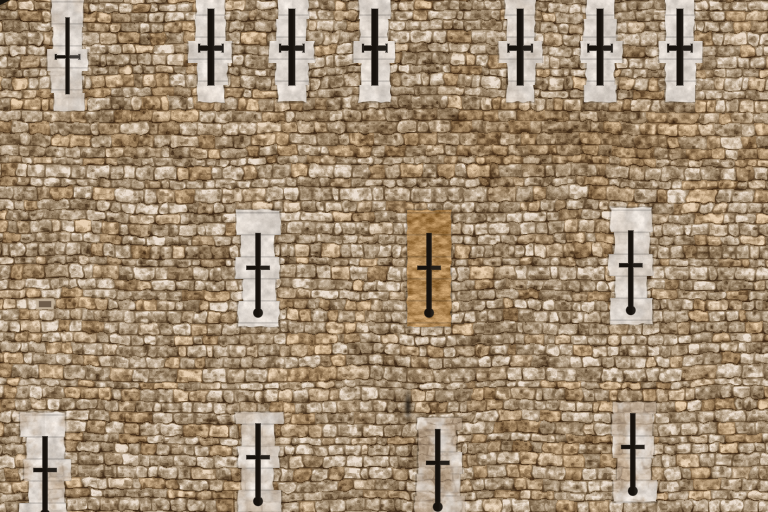
Reproduce this texture procedurally as a Shadertoy shader.

```glsl
#define COURSES 46.0
#define STONE_WIDTH 0.034
#define ROW_JITTER 0.40
#define COLUMN_JITTER 0.65
#define SOFT 0.0016
#define SLIT_HALF 0.0070
#define ARM_HALF 0.023
#define QUOIN_HEIGHT 0.043
#define OCHRE_WINDOW 8
#define OCHRE vec3(0.70, 0.54, 0.34)
#define LIMESTONE vec3(0.90, 0.87, 0.84)
#define DARK vec3(0.09, 0.07, 0.05)

// Arrow slits: cross centre x, cross centre y, weathering of the surround
const vec3 SLITS[14] = vec3[14](
    vec3(0.132, 0.889, 0.30), vec3(0.412, 0.906, 0.10), vec3(0.570, 0.906, 0.05),
    vec3(0.732, 0.906, 0.10), vec3(1.016, 0.906, 0.20), vec3(1.172, 0.906, 0.05),
    vec3(1.328, 0.906, 0.05), vec3(0.504, 0.477, 0.05), vec3(0.838, 0.477, 0.00),
    vec3(1.232, 0.482, 0.20), vec3(0.088, 0.082, 0.75), vec3(0.504, 0.107, 0.50),
    vec3(0.855, 0.096, 0.95), vec3(1.236, 0.127, 0.85));

float hash(vec2 p) {
    vec3 q = fract(p.xyx * vec3(0.1031, 0.1030, 0.0973));
    q += dot(q, q.yzx + 33.33);
    return fract((q.x + q.y) * q.z);
}

float noise(vec2 p) {
    vec2 i = floor(p), f = fract(p);
    f = f * f * (3.0 - 2.0 * f);
    return mix(mix(hash(i), hash(i + vec2(1, 0)), f.x),
               mix(hash(i + vec2(0, 1)), hash(i + vec2(1, 1)), f.x), f.y);
}

float fbm(vec2 p) {
    float sum = 0.0, amp = 0.5;
    for (int i = 0; i < 4; i++) {
        sum += amp * noise(p);
        p = p * 2.03 + 17.0;
        amp *= 0.5;
    }
    return sum / 0.9375;
}

float box(vec2 p, vec2 halfSize) {
    vec2 d = abs(p) - halfSize;
    return length(max(d, 0.0)) + min(max(d.x, d.y), 0.0);
}

float cover(float d) { return 1.0 - smoothstep(-SOFT, SOFT, d); }

float blob(vec2 p, vec2 centre, vec2 radius) {
    vec2 d = (p - centre) / radius;
    return exp(-dot(d, d));
}

// Irregular one-dimensional cell: lower edge, upper edge, index
float cellEdge(float i, float seed, float jitter) { return i + jitter * (hash(vec2(i, seed)) - 0.5); }

vec3 cell(float x, float seed, float jitter) {
    float i = floor(x);
    if (x < cellEdge(i, seed, jitter)) i -= 1.0;
    else if (x >= cellEdge(i + 1.0, seed, jitter)) i += 1.0;
    return vec3(cellEdge(i, seed, jitter), cellEdge(i + 1.0, seed, jitter), i);
}

// Warm ramp from deep joint brown to pale cream
vec3 stoneRamp(float t) {
    t = clamp(t, 0.0, 1.0);
    return mix(vec3(0.25, 0.17, 0.10), vec3(0.92, 0.87, 0.82), t) - t * (1.0 - t) * vec3(0.0, 0.08, 0.27);
}

vec3 rubbleWall(vec2 p) {
    vec2 q = p + 0.012 * (vec2(noise(p * 9.0), noise(p * 7.0 + 40.0)) - 0.5);
    q += 0.0055 * (vec2(noise(p * 80.0), noise(p * 80.0 + 9.0)) - 0.5);
    vec3 row = cell(q.y * COURSES, 7.0, ROW_JITTER);
    float width = STONE_WIDTH * mix(0.75, 1.35, hash(vec2(row.z, 3.0)));
    q.x += hash(vec2(row.z, 11.0));
    vec3 col = cell(q.x / width, row.z + 31.0, COLUMN_JITTER);
    vec2 lo = vec2(col.x * width, row.x / COURSES), hi = vec2(col.y * width, row.y / COURSES);
    vec2 halfSize = 0.5 * (hi - lo), local = q - 0.5 * (lo + hi);
    vec2 core = max(halfSize - 0.0058, 0.001);
    float face = 1.0 - smoothstep(-0.0012, 0.0022, box(local, core) - 0.0036);
    float shade = smoothstep(0.2, -0.8, local.y / halfSize.y);

    // Broad stains, pitting and grain
    float stain = blob(p, vec2(1.13, 0.73), vec2(0.30, 0.07)) + 0.5 * blob(p, vec2(0.6, 0.74), vec2(0.8, 0.05));
    float grain = fbm(p * 105.0) - 0.5, patches = fbm(p * 5.0) - 0.5;
    float pits = smoothstep(0.62, 0.85, noise(p * vec2(110.0, 150.0) + 31.0));
    vec2 id = vec2(col.z, row.z);
    float tone = 0.71 + 0.32 * (hash(id) - 0.5) + 0.95 * grain + 0.10 * patches;
    tone += 0.11 * local.y / halfSize.y - 0.12 * stain - 0.22 * pits;
    float joint = 0.43 - 0.26 * shade + 0.35 * (noise(p * 45.0) - 0.5) + 0.5 * grain + 0.15 * patches;
    vec3 c = stoneRamp(mix(joint, tone, face));
    float rust = smoothstep(0.55, 1.0, hash(id + 57.0) + 0.3 * stain + 0.4 * patches);
    return mix(c, c * vec3(0.98, 0.88, 0.72), 0.6 * rust + 0.2 * stain * (1.0 - rust));
}

void arrowSlit(inout vec3 c, vec2 p, int index) {
    vec3 slit = SLITS[index];
    vec2 q = p - slit.xy;
    bool upper = index < 7, lower = index > 9, ochre = index == OCHRE_WINDOW;
    // Surround top and bottom, then opening top and bottom
    vec4 span = upper ? vec4(0.13, -0.105, 0.077, -0.073)
        : lower ? vec4(index == 10 ? 0.113 : 0.088, -0.108, 0.066, -0.086) : vec4(0.113, -0.115, 0.068, -0.088);

    // Alternating dressed blocks
    float block = clamp(floor((q.y + (upper ? 0.007 : 0.0)) / QUOIN_HEIGHT + 0.5), -2.0, 2.0);
    bool wide = upper ? block == 0.0 : mod(block, 2.0) == 0.0;
    float rnd = hash(vec2(block + 20.0, float(index) * 2.0 + step(0.0, q.x)));
    float halfWidth = ochre ? 0.043 : (wide ? 0.038 : upper ? 0.025 : 0.029) + (lower ? 0.014 : 0.008) * rnd;
    float d = max(abs(q.x) - halfWidth, max(q.y - span.x, span.y - q.y));
    float grain = fbm(p * (ochre ? vec2(75.0, 150.0) : vec2(75.0))) - 0.5;
    float seam = abs(fract(q.y / QUOIN_HEIGHT) - 0.5) * QUOIN_HEIGHT;
    vec3 dressed = (ochre ? OCHRE : LIMESTONE) + (ochre ? 0.50 : 0.26) * grain - 0.05 * rnd;
    dressed *= 1.0 - 0.16 * (1.0 - smoothstep(0.0, 0.003, seam));
    float worn = slit.z * smoothstep(0.25, 0.65, fbm(p * 28.0 + 5.0));
    dressed = mix(dressed, c * 0.45 + vec3(0.40, 0.35, 0.30), worn);
    c = mix(c, c * 0.78, 1.0 - smoothstep(0.0, 0.004, d));
    c = mix(c, dressed, cover(d + 0.004 * (noise(p * 90.0) - 0.5)));

    // Cross-shaped opening with a rounded foot on the lower rows
    float thin = index == 0 ? 0.6 : upper ? 0.95 : 0.75;
    float gap = box(q - vec2(0, 0.5 * (span.z + span.w)), vec2(SLIT_HALF * thin, 0.5 * (span.z - span.w)));
    gap = min(gap, box(q, vec2(ARM_HALF, 0.0055 * thin)));
    if (upper) gap = min(gap, box(vec2(abs(q.x) - ARM_HALF, q.y), vec2(0.002, 0.009 * thin)));
    else gap = min(gap, length(q - vec2(0, span.w)) - 0.0095);
    vec3 hollow = DARK + (index == 0 ? 0.17 : 0.05) * smoothstep(0.0, SLIT_HALF, q.x);
    c = mix(c, hollow, cover(gap));
}

void mainImage(out vec4 fragColor, in vec2 fragCoord) {
    vec2 p = fragCoord / iResolution.y;
    vec3 c = rubbleWall(p);
    for (int i = 0; i < 14; i++) arrowSlit(c, p, i);

    // Small vent, dark crevice and corner shadow
    vec2 vent = p - vec2(0.088, 0.406);
    c = mix(c, vec3(0.76, 0.69, 0.60), cover(box(vent, vec2(0.017, 0.010))));
    c = mix(c, vec3(0.43, 0.36, 0.29), cover(box(vent, vec2(0.012, 0.006))));
    c = mix(c, DARK, 0.75 * blob(p, vec2(0.797, 0.207), vec2(0.006, 0.022)));
    c = mix(c, DARK, cover(p.x * 0.5 + 1.0 - p.y - 0.010));
    fragColor = vec4(clamp(c, 0.0, 1.0), 1.0);
}
```
